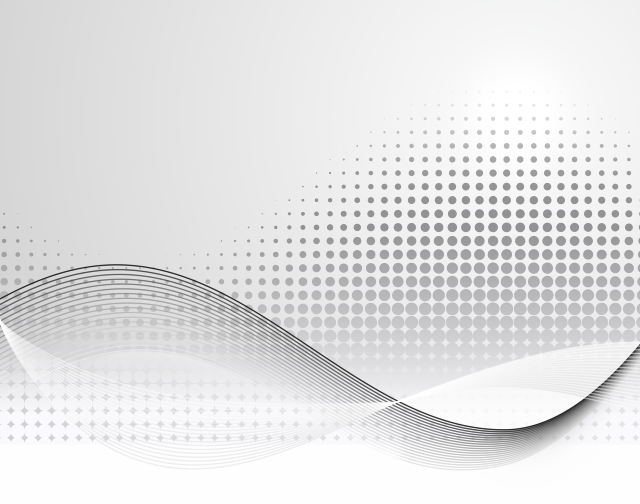
Reproduce this background procedurally as a WebGL 1 fragment shader.

```glsl
precision highp float;
// Pale silver backdrop: a radial glow, a halftone field whose dots swell
// downward until they merge into white, and two ribbons of fine wavy lines.
// Each ribbon is a loop that blends between its two edge curves.

uniform vec2 u_resolution;

const float PI = 3.14159265;
const float LINES = 19.0;

// Heights of the dark ribbon's two edges at x.
vec2 darkEdges(float x) {
  float lift = max(x - 0.788, 0.0);
  return vec2(0.2448 + 0.1289 * cos(5.189 * (x - 0.182)),
              0.1471 + 0.0938 * cos(6.267 * (x - 0.221))) + 1.38 * lift * lift;
}

// Heights of the white ribbon's two edges, which cross at a knot.
vec2 whiteEdges(float x) {
  float knot = 0.6185;
  float v = clamp(x / knot, 0.0, 1.0);
  float w = max(x - knot, 0.0);
  vec2 sag = vec2(0.0625, 0.176) * sin(PI * pow(v, 0.75));
  vec2 rise = vec2(0.0234 * sin(9.65 * w), 0.0938 * sin(4.117 * w));
  return mix(0.2878, 0.1589, v) - sag + rise;
}

// Coverage of a thin line at a signed vertical offset, corrected for slope.
float stroke(float offset, float slope, float halfWidth, float pixel) {
  float d = abs(offset) * inversesqrt(1.0 + slope * slope);
  float soft = max(pixel, halfWidth);
  return (1.0 - smoothstep(0.0, soft * 1.3, d)) * min(1.0, 1.6 * halfWidth / pixel);
}

vec3 backdrop(vec2 p) {
  float d = distance(p, vec2(0.807, 0.607));
  float halo = 1.0 - smoothstep(0.03, 0.13, d);
  return vec3(0.99 - 0.185 * d + 0.02 * halo) * vec3(0.998, 0.999, 1.0);
}

vec3 halftone(vec3 color, vec2 p, float pixel) {
  float pitch = 0.02122;
  vec2 shift = vec2(0.0065, 0.0078);
  vec2 center = floor((p - shift) / pitch + 0.5) * pitch + shift;

  // The field starts high on the right and low on the left.
  float sway = cos(5.546 * (center.x - 0.215));
  float start = 0.535 - 0.143 * sway;
  float merge = 0.2227 - 0.0456 * sway;
  float growth = clamp((start - center.y) / (start - merge), 0.0, 1.0);
  float radius = 0.51 * pow(growth, 0.8 + 0.1 * sway)
               + 0.33 * max(merge - center.y, 0.0);
  radius *= pitch;

  float dot_ = 1.0 - smoothstep(-0.6 * pixel, 0.6 * pixel, distance(p, center) - radius);
  dot_ *= smoothstep(0.0, 0.001, radius);
  dot_ *= 1.0 - smoothstep(0.48, 0.69, p.y);
  float shade = mix(0.99, 0.58, clamp((p.y - 0.138) / 0.294, 0.0, 1.0));
  color = mix(color, shade * vec3(0.992, 0.992, 1.005), dot_);

  // Below the last row everything is white.
  return mix(vec3(0.995), color, smoothstep(0.092, 0.094, p.y));
}

void main() {
  vec2 p = gl_FragCoord.xy / u_resolution.x;
  float pixel = 1.0 / u_resolution.x;
  vec3 color = halftone(backdrop(p), p, pixel);

  float dx = 0.002;
  vec2 dark = darkEdges(p.x);
  vec2 darkSlope = (darkEdges(p.x + dx) - dark) / dx;
  vec2 white = whiteEdges(p.x);
  vec2 whiteSlope = (whiteEdges(p.x + dx) - white) / dx;

  // Soft white veils: under the left crest and inside the right lens.
  float below = dark.y - p.y;
  float crest = smoothstep(0.0, 0.004, below) * exp(-max(below, 0.0) * 22.0);
  crest *= smoothstep(0.08, 0.2, p.x) * (1.0 - smoothstep(0.3, 0.48, p.x));
  color = mix(color, vec3(0.98), 0.5 * crest);
  float right = smoothstep(0.615, 0.64, p.x);
  float aboveDark = smoothstep(-pixel, pixel, p.y - dark.x);
  float lens = aboveDark * smoothstep(-pixel, pixel, white.x - p.y);
  color = mix(color, vec3(0.99), 0.75 * lens * right);
  float band = clamp((p.y - white.x) / max(white.y - white.x, 0.001), 0.0, 1.0);
  float inBand = smoothstep(-pixel, pixel, p.y - white.x)
               * smoothstep(-pixel, pixel, white.y - p.y) * aboveDark;
  color = mix(color, vec3(mix(0.89, 0.98, band)), 0.7 * inBand * right);

  // Shadow hugging the underside of the right trough.
  float depth = dark.x - p.y;
  float trough = exp(-pow((p.x - 0.875) / 0.09, 2.0));
  float shadow = smoothstep(-pixel, pixel, depth) * exp(-max(depth, 0.0) * 65.0);
  color = mix(color, vec3(0.1), 0.75 * trough * shadow);

  // Line ribbons, dark one fading from black to pale across its width.
  float paleInk = mix(0.86, 1.0, smoothstep(0.1, 0.16, p.y));
  for (float i = 0.0; i < LINES; i++) {
    float s = i / (LINES - 1.0);
    float ink = mix(0.06, mix(0.95, 0.82, right), pow(s, 0.6));
    float darkLine = stroke(p.y - mix(dark.x, dark.y, s),
                            mix(darkSlope.x, darkSlope.y, s), 0.0009, pixel);
    color = mix(color, vec3(ink), darkLine * (0.95 - 0.35 * s));
  }
  for (float i = 0.0; i < LINES; i++) {
    float s = i / (LINES - 1.0);
    float whiteLine = stroke(p.y - mix(white.x, white.y, s),
                             mix(whiteSlope.x, whiteSlope.y, s), 0.0008, pixel);
    color = mix(color, vec3(paleInk), 0.6 * whiteLine);
  }
  gl_FragColor = vec4(clamp(color, 0.0, 1.0), 1.0);
}
```
